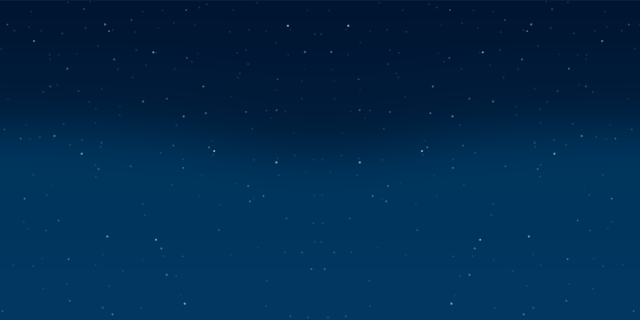
Reproduce this background procedurally as a Shadertoy shader.

```glsl
// A calm night sky: a navy-to-blue vertical gradient whose dark upper part sags
// in the middle, sprinkled with small stars. Three hashed grids place the stars,
// and folding the plane about a vertical axis mirrors them left to right.

const vec3 ZENITH  = vec3(0.000, 0.082, 0.192);
const vec3 NAVY    = vec3(0.000, 0.112, 0.230);
const vec3 HORIZON = vec3(0.000, 0.206, 0.362);
const vec3 GROUND  = vec3(0.004, 0.217, 0.382);
const vec3 STARLIGHT = vec3(0.78, 0.87, 0.90);
const float AXIS = 0.497;   // mirror axis, as a fraction of the width

vec3 hash3(vec2 cell, float seed) {
    vec3 q = fract(vec3(cell.xyx + seed * 17.3) * vec3(0.1031, 0.1030, 0.0973));
    q += dot(q, q.yxz + 33.33);
    return fract((q.xxy + q.yzz) * q.zyx);
}

// depth runs from 0 at the top to 1 at the bottom; x is the distance to the axis
vec3 skyColor(float x, float depth) {
    float sag = 0.075 * exp(-x * x * 5.0);
    float d = depth - sag * smoothstep(0.0, 0.4, depth);
    vec3 color = mix(ZENITH, NAVY, smoothstep(0.0, 0.34, d));
    color = mix(color, HORIZON, smoothstep(0.27, 0.53, d));
    return mix(color, GROUND, smoothstep(0.55, 1.0, depth));
}

// One jittered star per chosen cell, kept clear of the cell borders
float starLayer(vec2 p, float cells, float chance, float radius, float seed, float pixel) {
    vec2 grid = p * cells;
    vec2 cell = floor(grid);
    vec3 spot = hash3(cell, seed);
    vec3 look = hash3(cell, seed + 5.0);
    vec2 center = mix(vec2(0.08), vec2(0.92), spot.xy);
    float dist = length(grid - cell - center) / cells;
    float size = radius * mix(0.7, 1.1, look.x);
    float disc = 1.0 - smoothstep(max(size - pixel, 0.0), size + pixel, dist);
    return disc * step(spot.z, chance) * mix(0.45, 1.0, look.y);
}

void mainImage(out vec4 fragColor, in vec2 fragCoord) {
    float pixel = 1.0 / iResolution.y;
    vec2 p = fragCoord * pixel;
    float aspect = iResolution.x * pixel;
    vec2 folded = vec2(abs(p.x - AXIS * aspect), p.y);
    float depth = 1.0 - p.y;

    vec3 color = skyColor(folded.x, depth);

    // Stars: few bright, some medium, many faint, thinning toward the bottom
    float crowd = mix(1.25, 0.7, depth);
    float stars = 0.90 * starLayer(folded, 5.0, 0.55 * crowd, 0.0030, 1.0, pixel);
    stars += 0.45 * starLayer(folded, 10.0, 0.45 * crowd, 0.0026, 2.0, pixel);
    stars += 0.17 * starLayer(folded, 17.0, 0.45 * crowd, 0.0024, 3.0, pixel);
    color = mix(color, STARLIGHT, min(stars, 1.0));

    // Thin pale rim along the top edge
    float rim = 1.0 - smoothstep(0.001, 0.004, depth);
    color += rim * vec3(0.01, 0.05, 0.07);

    fragColor = vec4(color, 1.0);
}
```
